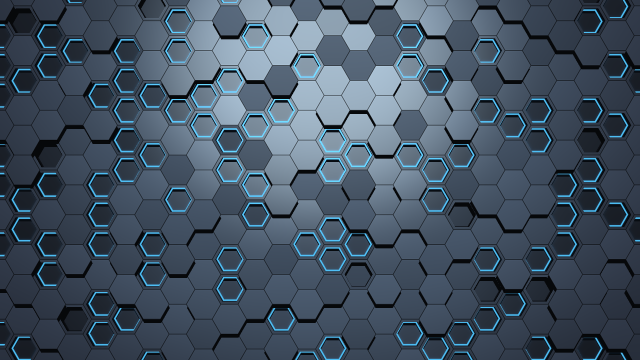
A Shadertoy shader for this background:

```glsl
// Steel hexagon tiles at mixed heights, some with recessed glowing cyan rings.

const vec2 CELL = vec2(1.7320508, 1.0);   // two columns wide, one row high
const vec3 CYAN = vec3(0.30, 0.74, 0.95);
const vec3 BLUE = vec3(0.10, 0.40, 0.66);
const vec3 SHADOW = vec3(0.025, 0.03, 0.04);

float hash(vec2 p) {
    return fract(sin(dot(p, vec2(127.1, 311.7))) * 43758.55);
}

// Distance from the centre of a flat-topped hexagon; its border lies at 0.5
float hexDist(vec2 p) {
    p = abs(p);
    return max(p.y, 0.5 * p.y + 0.866 * p.x);
}

// xy: position inside the tile, zw: whole-number tile id
vec4 hexCell(vec2 p) {
    vec2 a = mod(p + 0.5 * CELL, CELL) - 0.5 * CELL;
    vec2 b = mod(p, CELL) - 0.5 * CELL;
    vec2 local = dot(a, a) < dot(b, b) ? a : b;
    return vec4(local, round((p - local) / (0.5 * CELL)));
}

// Layered sines gather similar tiles into loose groups
float cluster(vec2 id) {
    return sin(id.x * 0.9 + id.y * 0.35) + sin(id.y * 0.6 - id.x * 0.5 + 2.0);
}

bool isRing(vec2 id) {
    return hash(id + 3.7) + 0.07 * cluster(id) < 0.30;
}

float tileLevel(vec2 id) {
    if (isRing(id)) return 0.0;
    return step(0.5, hash(id + 19.3) + 0.1 * cluster(id.yx));
}

vec3 scene(vec2 uv) {
    vec2 p = (uv - vec2(0.0355, 0.1134)) / 0.0829;
    vec4 cell = hexCell(p);
    vec2 local = cell.xy, id = cell.zw;
    float d = hexDist(local);

    // Wide lamp above the middle, dim towards the lower corners
    vec2 q = uv - vec2(0.0, 0.80);
    float r2 = q.x * q.x / 0.20 + q.y * q.y / 0.16;
    float lamp = exp(-r2 * r2) * 0.85 + 0.15 * exp(-r2 * 0.6);
    float corner = smoothstep(0.45, 1.05, length(vec2(uv.x, uv.y - 0.62)));
    vec3 base = mix(vec3(0.25, 0.305, 0.375), vec3(0.17, 0.20, 0.255), corner);

    // Each tile catches the lamp differently
    float gloss = hash(id + 41.0) < 0.3 ? 0.22 : 0.85 + 0.2 * hash(id + 7.0);
    base *= 0.90 + 0.18 * hash(id + 53.0) + 0.08 * local.y;
    vec3 col = base + vec3(0.39, 0.42, 0.42) * lamp * gloss;

    // Recessed ring: the floor slides towards the view centre
    if (isRing(id)) {
        vec2 slide = -vec2(0.11 * uv.x, 0.05 * (uv.y - 0.5));
        vec2 floorPos = local - slide;
        float floorDist = hexDist(floorPos);
        bool lit = hash(id + 77.0) > 0.08;
        col *= 0.90;
        if (d < 0.41) {
            col *= mix(0.95, 0.60, smoothstep(0.2, 0.8, abs(uv.x)));
            if (floorDist > 0.40) col = SHADOW * 2.0;
            if (hexDist(floorPos + vec2(0.0, 0.11)) > 0.38) col = SHADOW;
            float away = abs(floorDist - 0.38);
            if (lit) {
                col += BLUE * 0.35 * exp(-away * 28.0);
                vec3 tube = CYAN + 0.15 * lamp;
                col = mix(col, tube, 1.0 - smoothstep(0.018, 0.034, away));
            }
        } else if (!lit) {
            col *= 1.0 + 0.25 * (1.0 - smoothstep(0.41, 0.43, d));
        }
    }

    // Wall and cast shadow below a taller neighbour
    vec2 reach = vec2(0.06 * uv.x, 0.125);
    vec2 above = hexCell(p + reach).zw;
    if (tileLevel(above) > tileLevel(id)) col = SHADOW;

    // Fine seam with a faint bevel beside it
    col *= 1.0 + 0.07 * smoothstep(0.455, 0.48, d);
    return mix(col, col * 0.42, smoothstep(0.479, 0.492, d));
}

void mainImage(out vec4 fragColor, in vec2 fragCoord) {
    // Average a 3 by 3 grid of samples to smooth every edge
    vec3 sum = vec3(0.0);
    for (int i = 0; i < 9; i++) {
        vec2 jitter = (vec2(i % 3, i / 3) - 1.0) / 3.0;
        vec2 uv = (fragCoord + jitter) / iResolution.y;
        uv.x -= 0.5 * iResolution.x / iResolution.y;
        sum += scene(uv);
    }
    fragColor = vec4(sum / 9.0, 1.0);
}
```
